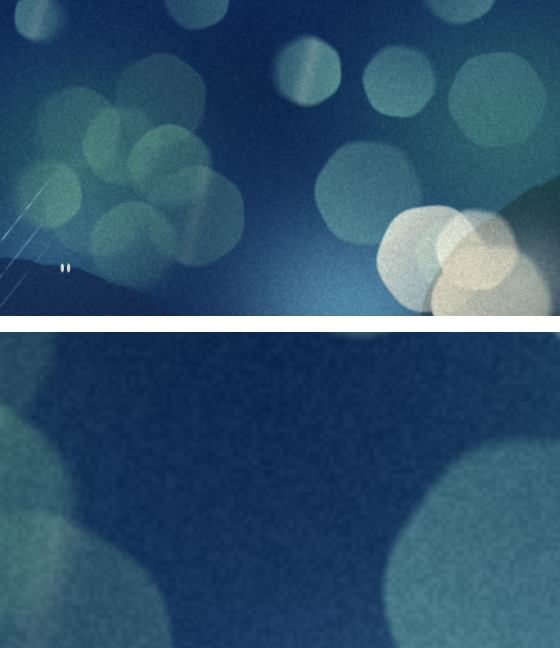
Top, the full canvas; bottom, a detail of the centre.
A Shadertoy shader for this background:

```glsl
// Soft out-of-focus light discs over a navy and teal glow, with film grain.
// Gaussian glows form the base; golden-angle spirals scatter rounded polygon
// discs in clusters; dark silhouettes, scratches and value noise finish it.

const vec3 NAVY = vec3(0.048, 0.150, 0.325);
const vec3 TEAL = vec3(0.185, 0.400, 0.435);
const vec3 HAZE_BLUE = vec3(0.340, 0.560, 0.670);
const vec3 PALE_HAZE = vec3(0.560, 0.660, 0.680);
const vec3 MINT = vec3(0.500, 0.750, 0.600);
const vec3 SEA_GREEN = vec3(0.410, 0.660, 0.630);
const vec3 CREAM = vec3(0.900, 0.900, 0.830);
const vec3 SHADOW = vec3(0.080, 0.170, 0.310);
const vec3 ROCK_TINT = vec3(0.800, 0.790, 0.760);
const float GOLDEN_ANGLE = 2.39996;
const float GRAIN_SCALE = 210.0;
const float GRAIN_AMOUNT = 0.066;

float hash1(float n) {
    return fract(sin(n * 12.9898) * 43758.547);
}

float hash2(vec2 p) {
    vec3 q = fract(p.xyx * 0.1031);
    q += dot(q, q.yzx + 33.33);
    return fract((q.x + q.y) * q.z);
}

float valueNoise(vec2 p) {
    vec2 cell = floor(p), f = fract(p);
    f = f * f * (3.0 - 2.0 * f);
    float low = mix(hash2(cell), hash2(cell + vec2(1, 0)), f.x);
    float high = mix(hash2(cell + vec2(0, 1)), hash2(cell + vec2(1, 1)), f.x);
    return mix(low, high, f.y);
}

float glow(vec2 p, vec2 centre, vec2 size) {
    vec2 d = (p - centre) / size;
    return exp(-dot(d, d));
}

// Slow mottling in the range -1 to 1
float layeredSines(vec2 p) {
    float a = sin(p.x * 5.1 + 1.7 * sin(p.y * 3.7));
    float b = sin(p.y * 7.3 + 1.3 * sin(p.x * 4.9 + 2.0));
    return 0.5 * (a + b);
}

// Coverage of one disc: crisp and bright on one side, fading on the other
float disc(vec2 d, float radius, float seed) {
    float turn = 6.2832 * hash1(seed + 3.1);
    float sides = 5.0 + floor(2.0 * hash1(seed + 4.3));
    float dist = length(d) * (1.0 + 0.02 * cos(sides * atan(d.y, d.x) + turn));
    float side = clamp(dot(d, vec2(cos(turn), sin(turn))) / radius, -1.0, 1.0);
    float softness = mix(0.006, 0.036, hash1(seed + 5.7) * (0.5 - 0.5 * side));
    float body = 1.0 - smoothstep(radius - softness, radius + softness, dist);
    return body * (0.83 + 0.30 * side);
}

// Spiral cluster of translucent discs
void addCluster(inout vec3 col, vec2 p, vec2 centre, vec2 spread, int count,
                float phase, float radius, vec2 opacity, vec3 tint) {
    for (int i = 0; i < count; i++) {
        float k = float(i), seed = k * 1.37 + phase * 5.0 + 11.0;
        float angle = k * GOLDEN_ANGLE + phase;
        float reach = sqrt((k + 0.5) / float(count));
        vec2 d = p - centre - spread * reach * vec2(cos(angle), sin(angle));
        float size = radius * mix(0.76, 1.24, hash1(seed));
        float alpha = mix(opacity.x, opacity.y, hash1(seed + 1.9));
        float cover = disc(d, size, seed);
        float streak = exp(-pow((d.x - 0.25 * d.y) / 0.028, 2.0));
        streak *= step(0.88, hash1(seed + 7.7));
        col = mix(col, mix(tint, CREAM, 0.3 * streak), clamp(cover * (alpha + 0.1 * streak), 0.0, 1.0));
    }
}

void mainImage(out vec4 fragColor, in vec2 fragCoord) {
    vec2 p = fragCoord / iResolution.y;
    p.x += 0.5 * (16.0 / 9.0 - iResolution.x / iResolution.y);
    float pixel = 1.0 / iResolution.y;

    // Background glows
    vec3 col = NAVY * (1.0 + 0.10 * layeredSines(p));
    col = mix(col, TEAL, 0.80 * glow(p, vec2(0.26, 0.48), vec2(0.36, 0.33)));
    col = mix(col, TEAL, 0.95 * glow(p, vec2(1.64, 0.57), vec2(0.46, 0.40)));
    col = mix(col, HAZE_BLUE, 0.90 * glow(p, vec2(1.12, 0.02), vec2(0.36, 0.29)));
    col = mix(col, HAZE_BLUE, 0.35 * glow(p, vec2(0.16, 0.22), vec2(0.26, 0.16)));

    // Green light discs
    addCluster(col, p, vec2(0.39, 0.46), vec2(0.27, 0.32), 8, 1.57, 0.138, vec2(0.10, 0.60), MINT);
    addCluster(col, p, vec2(1.29, 0.60), vec2(0.46, 0.50), 6, 1.75, 0.134, vec2(0.20, 0.72), SEA_GREEN);
    addCluster(col, p, vec2(0.35, 0.95), vec2(0.45, -0.10), 2, 3.1, 0.092, vec2(0.30, 0.50), SEA_GREEN);

    // Dark silhouettes in the lower corners, with the warm lights between
    float wobble = 0.005 * sin(p.x * 31.0) + 0.002 * sin(p.x * 83.0);
    float hill = 0.18 - 0.55 * p.x * p.x + wobble;
    col = mix(col, SHADOW, 0.85 * (1.0 - smoothstep(-0.006, 0.006, p.y - hill)));
    float rock = 0.47 * sqrt(max((p.x - 1.335) / 0.45, 0.0)) - 0.015 + wobble;
    float rockMask = 1.0 - smoothstep(-0.008, 0.008, p.y - rock);
    col *= mix(vec3(1.0), ROCK_TINT, rockMask);
    col = mix(col, PALE_HAZE, 0.75 * glow(p, vec2(1.67, 0.10), vec2(0.17, 0.17)));
    addCluster(col, p, vec2(1.50, 0.14), vec2(-0.15, 0.17), 3, 1.75, 0.150, vec2(0.70, 0.98), CREAM);
    col *= mix(vec3(1.0), vec3(0.92, 0.91, 0.89), rockMask);

    // Scratches and a small double glint
    vec2 along = normalize(vec2(0.62, 0.78));
    for (int i = 0; i < 3; i++) {
        float k = float(i);
        vec2 d = p - vec2(0.0, 0.23 - 0.10 * k - 0.04 * hash1(k));
        float t = dot(d, along), across = dot(d, vec2(along.y, -along.x));
        float line = 1.0 - smoothstep(0.0, 0.003 + pixel, abs(across));
        float fade = 1.0 - smoothstep(0.10, 0.32, t);
        col += (0.28 - 0.09 * k) * line * fade * valueNoise(vec2(t * 40.0, k));
    }
    for (int i = 0; i < 2; i++) {
        vec2 d = (p - vec2(0.200 + 0.020 * float(i), 0.152)) / vec2(0.006, 0.015);
        col = mix(col, CREAM, 0.9 * (1.0 - smoothstep(0.6, 1.2, length(d))));
    }

    // Film grain
    float grain = valueNoise(p * GRAIN_SCALE) + 0.5 * valueNoise(p * GRAIN_SCALE * 0.53) - 0.75;
    col += GRAIN_AMOUNT * grain * (0.45 + col.g);
    fragColor = vec4(clamp(col, 0.0, 1.0), 1.0);
}
```
